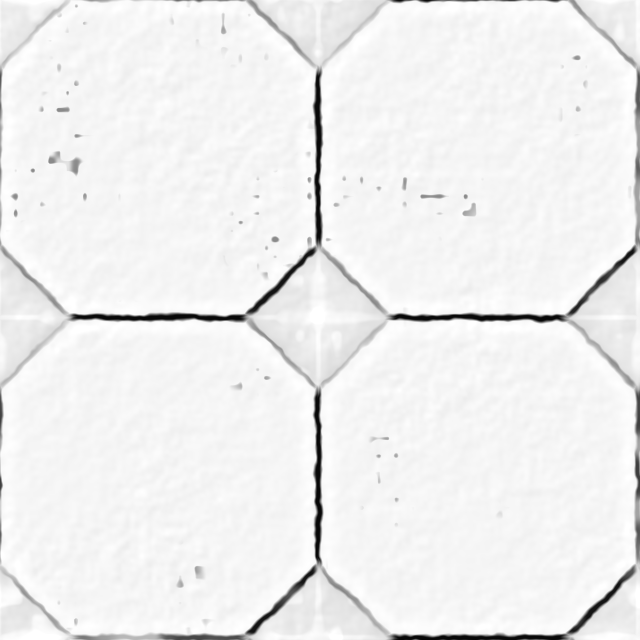
Reproduce this texture map procedurally as a WebGL 1 fragment shader.

```glsl
precision highp float;
// Worn white octagon tiles with small diamond insets and dark broken joints, two by two.

uniform vec2 u_resolution;

const float REPEATS = 2.0;                   // octagons across and down
const vec2  JOINT_ORIGIN = vec2(0.4975, 0.504);
const float INSET = 0.225;                   // half diagonal of a diamond, in tiles
const float JOINT_WIDTH = 0.0085;            // half width of a joint, in tiles
const float WOBBLE = 0.009;                  // raggedness of the joints
const float GRAIN = 0.075;                   // strength of the surface relief
const float RIM = 0.026;                     // brightness of the rounded rim
const float TILE_GREY = 0.962;
const float INSET_GREY = 0.922;
const float JOINT_GREY = 0.03;
const float PIT_GREY = 0.40;

float hash(vec2 p) {
  vec3 q = fract(vec3(p.xyx) * 0.1031);
  q += dot(q, q.yzx + 33.33);
  return fract((q.x + q.y) * q.z);
}

// Value noise with a whole number of lattice cells per tile; wraps over the canvas.
float noise(vec2 p, float freq, float seed) {
  p *= freq;
  vec2 i = floor(p), f = fract(p);
  f = f * f * (3.0 - 2.0 * f);
  float period = freq * REPEATS;
  vec2 a = mod(i, period) + seed;
  vec2 b = mod(i + 1.0, period) + seed;
  return mix(mix(hash(a), hash(vec2(b.x, a.y)), f.x),
             mix(hash(vec2(a.x, b.y)), hash(b), f.x), f.y);
}

float relief(vec2 p) {
  return 0.5 * noise(p, 19.0, 3.0) + 0.35 * noise(p, 41.0, 17.0)
       + 0.15 * noise(p, 73.0, 29.0);
}

// Soft dark line around distance zero.
float line(float dist, float halfWidth, float pixel) {
  return 1.0 - smoothstep(halfWidth * 0.35, halfWidth * 1.5 + pixel * 0.5, abs(dist));
}

void main() {
  vec2 p = (gl_FragCoord.xy / u_resolution - JOINT_ORIGIN) * REPEATS;
  float pixel = REPEATS / u_resolution.y;
  vec2 tile = mod(floor(p), REPEATS);
  vec2 node = mod(floor(p + 0.5), REPEATS);

  // Ragged coordinates around the nearest diamond centre
  vec2 straight = p - floor(p + 0.5);
  vec2 ragged = vec2(noise(p, 23.0, 41.0), noise(p, 23.0, 53.0)) - 0.5;
  ragged += 0.5 * (vec2(noise(p, 59.0, 61.0), noise(p, 59.0, 67.0)) - 0.5);
  vec2 d = straight + WOBBLE * ragged;
  vec2 a = abs(d);
  float diag = (a.x + a.y - INSET) * 0.7071;  // positive inside the octagons
  float axis = min(a.x, a.y);
  float octagon = smoothstep(-0.006, 0.006, diag);
  float edge = min(diag, axis);

  // Base greys, with a bright rounded rim and shaded diamond borders
  float rim = (edge - 0.032) / 0.024;
  float face = TILE_GREY + RIM * exp(-rim * rim);
  float blotch = noise(p, 13.0, 71.0);
  float inset = INSET_GREY + 0.05 * (blotch - 0.5);
  inset -= 0.07 * exp(min(diag, 0.0) / 0.022);
  inset += 0.06 * smoothstep(0.72, 0.9, noise(p, 17.0, 79.0));
  float crossWidth = 0.007 + 0.016 * smoothstep(0.5, 0.85, noise(p, 11.0, 83.0));
  inset += 0.05 * line(min(abs(straight.x), abs(straight.y)), crossWidth, pixel)
         * smoothstep(0.0, 0.05, -diag);
  float grey = mix(inset, face, octagon);

  // Fine embossed grain, uneven over each tile
  vec2 slope = vec2(0.007, -0.007);
  float patches = 0.45 + 0.9 * noise(p, 4.0, 89.0);
  grey += GRAIN * patches * (relief(p - slope) - relief(p + slope));

  // Sparse pits, gathered mostly on one tile
  float pitted = mix(0.0, 0.16, tile.x * (1.0 - tile.y));
  float gate = smoothstep(0.78 - pitted, 0.92 - pitted, noise(p, 5.0, 97.0));
  float pit = smoothstep(0.8, 0.95, noise(p, 37.0, 101.0)) * gate;
  grey = mix(grey, PIT_GREY, 0.75 * pit * octagon * smoothstep(0.0, 0.04, edge));

  // Straight joints: some rows are worn faint and broken
  float wear = noise(p, 15.0, 107.0);
  float worn = a.x < a.y ? 0.55 * node.x : 0.65 * node.y * tile.x;
  float strength = mix(1.0, smoothstep(0.15, 0.85, wear), worn) * (1.0 - 0.4 * worn);
  float width = JOINT_WIDTH * (0.75 + 0.5 * noise(p, 27.0, 109.0));
  float joint = line(axis, width, pixel) * strength * smoothstep(-0.012, 0.02, diag);

  // Diamond sides: upper left is deepest, lower right faintest
  vec2 side = smoothstep(-0.02, 0.02, straight);
  float upper = mix(0.95, 0.40, side.x);
  float lower = mix(0.38, 0.20, side.x);
  float depth = mix(lower, upper, side.y);
  float deep = smoothstep(0.4, 0.9, depth);
  float broken = mix(0.35 + 0.9 * wear, 0.65 + 0.6 * wear, deep);
  float sides = line(diag, width * mix(0.8, 1.05, deep), pixel) * depth * min(broken, 1.0);
  sides *= smoothstep(-0.004, 0.02, axis);

  grey = mix(grey, JOINT_GREY, clamp(max(joint, sides), 0.0, 1.0));
  gl_FragColor = vec4(vec3(clamp(grey, 0.0, 1.0)), 1.0);
}
```
